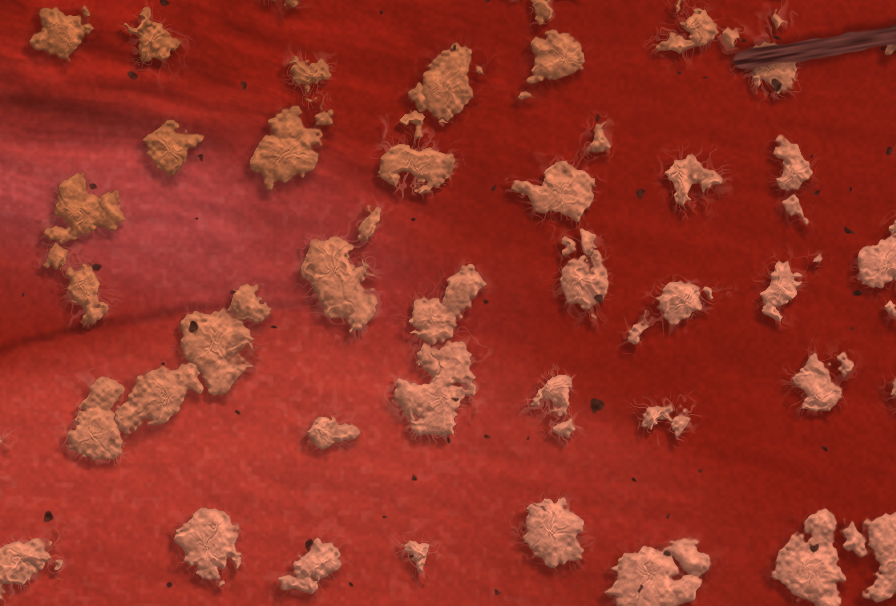
Write a Shadertoy shader that draws this texture.

```glsl
// Draws red mushroom cap skin strewn with pale fuzzy warts, crumbs and a twig.

float hash(vec2 p) {
    vec3 q = fract(p.xyx * .1031);
    q += dot(q, q.yzx + 33.33);
    return fract((q.x + q.y) * q.z);
}

vec2 hash2(vec2 p) { return vec2(hash(p), hash(p + 71.7)); }

float noise(vec2 p) {
    vec2 i = floor(p), f = fract(p);
    f = f * f * (3. - 2. * f);
    return mix(mix(hash(i), hash(i + vec2(1, 0)), f.x),
               mix(hash(i + vec2(0, 1)), hash(i + vec2(1, 1)), f.x), f.y);
}

vec2 wobble(vec2 p) { return vec2(noise(p), noise(p + 40.)) - .5; }

float fbm(vec2 p) {
    float sum = 0., amp = .5;
    for (int i = 0; i < 4; i++) {
        sum += amp * noise(p);
        p = mat2(1.6, 1.2, -1.2, 1.6) * p + 7.;
        amp *= .5;
    }
    return sum;
}

float smoothMin(float a, float b, float k) {
    float h = max(k - abs(a - b), 0.) / k;
    return min(a, b) - h * h * k * .25;
}

// Nearest wart: x = distance, yz = offset from its centre, w = seed
vec4 warts(vec2 p) {
    vec2 w = p + .03 * wobble(p * 14.) + .02 * wobble(p * 45.) + .009 * wobble(p * 130.);
    vec4 nearest = vec4(1);
    for (int j = -1; j <= 1; j++)
    for (int i = -1; i <= 1; i++) {
        vec2 id = floor(w / .2) + vec2(i, j);
        vec2 q = w - .2 * (id + .5 + .6 * (hash2(id) - .5));
        if (length(q) > .2) continue;
        float seed = hash(id + 5.), size = mix(.025, .068, hash(id + 9.3));
        float d = length(q * vec2(1, mix(.8, 1.25, seed))) - size * .9;
        for (int k = 1; k <= 3; k++) {
            vec2 key = id * 3.7 + float(k) * 13.1;
            vec2 lobe = size * 2.7 * (hash2(key) - .5);
            d = smoothMin(d, length(q - lobe) - size * mix(.2, .6, hash(key + 2.)), .01);
        }
        // Ragged warts are eaten away in patches
        d += .09 * seed * max(0., noise(w * 36. + seed * 9.) - .5);
        if (d < nearest.x) nearest = vec4(d, q, seed);
    }
    return nearest;
}

float relief(vec2 p) {
    vec4 wart = warts(p);
    vec2 dir = wart.yz / (length(wart.yz) + .004);
    return .024 * sqrt(clamp(-wart.x / .03, 0., 1.)) + .012 * fbm(p * 42.)
         + .004 * noise(dir * 5. + wart.w * 30.);
}

vec3 capSkin(vec2 p) {
    float drift = fbm(p * 4.) - .47;
    float fold = .41 + .35 * p.x - .4 * p.x * p.x + .05 * drift;
    float upperFold = .83 - .1 * p.x + .06 * drift;
    float left = smoothstep(1.15, .25, p.x + .4 * drift);

    // Deep red, with a pink bloom above the fold and coral below it
    float bloom = exp(-pow((p.y - .71 + .27 * p.x + .15 * drift) / .15, 2.)) * left;
    float coral = smoothstep(.02, -.1, p.y - fold) * smoothstep(1.4, .65, p.x + .5 * drift);
    vec3 col = mix(vec3(.52, .11, .065), vec3(.65, .25, .235), bloom);
    col = mix(col, vec3(.69, .23, .18), coral * (.65 + .35 * smoothstep(-.05, .3, p.y)));

    // Creases, long wrinkles and fine grain
    float crease = smoothstep(.016, 0., abs(p.y - fold)) * smoothstep(.75, .4, p.x);
    crease += smoothstep(.03, 0., abs(p.y - upperFold)) * smoothstep(.6, .1, p.x);
    float wrinkle = fbm(vec2(p.x * 8. + p.y * 5., p.y * 40. + p.x * 9.) + 3. * drift) - .47;
    float streak = noise(vec2(p.x * 90. + p.y * 60., p.y * 25. - p.x * 30.)) - .5;
    col *= 1. - .2 * crease;
    col *= 1. + wrinkle * mix(.18, .75, left * smoothstep(.45, .95, p.y));
    col *= 1. + .05 * streak + .1 * (noise(p * 150.) - .5);
    return col + vec3(.03, .035, .035) * smoothstep(.6, .9, noise(p * 85.)) * (bloom + coral);
}

void mainImage(out vec4 fragColor, in vec2 fragCoord) {
    vec2 p = fragCoord / iResolution.y;
    vec4 wart = warts(p);
    float d = wart.x;
    vec3 col = capSkin(p);

    // Soft shadow to the lower left
    float shadow = warts(p + vec2(.008, .013)).x;
    col *= 1. - .3 * smoothstep(.018, -.008, shadow);

    // Wispy fibres around the ragged warts
    vec2 dir = wart.yz / (length(wart.yz) + .001);
    float hair = smoothstep(.5, .85, noise(dir * 13. + wart.w * 50. + 2. * wobble(p * 30.)));
    float web = smoothstep(.8, 1., 1. - abs(2. * noise(p * 60. + 2. * wobble(p * 25.)) - 1.));
    float fuzz = max(hair, web) * smoothstep(.03, 0., d) * wart.w;
    col = mix(col, vec3(.75, .42, .36), .55 * fuzz);

    // Wart bodies: tan at the upper left, paler toward the lower right
    vec2 e = vec2(.003, 0);
    vec2 slope = (vec2(relief(p + e), relief(p + e.yx)) - relief(p)) / e.x;
    float light = clamp(dot(slope, -vec2(.4, .9)), -1., 1.);
    float pale = smoothstep(-.8, .2, .5 * p.x - p.y);
    vec3 body = mix(vec3(.64, .36, .22), vec3(.76, .46, .36), pale);
    body *= (1. + .24 * light) * mix(.85, 1.03, smoothstep(0., .018, -d));
    body *= .92 + .16 * noise(p * 120.);
    col = mix(col, body, smoothstep(.003, -.003, d));

    // Dark crumbs of soil
    vec2 cell = floor(p / .06);
    vec2 crumb = p - .06 * (cell + .3 + .4 * hash2(cell + 3.)) + .01 * wobble(p * 90.);
    float radius = mix(.003, .011, pow(hash(cell + 8.), 3.));
    float speck = smoothstep(.002, -.002, length(crumb) - radius) * step(.87, hash(cell + 17.));
    col = mix(col, vec3(.24, .12, .09) * (.6 + .8 * noise(p * 140.)), speck * .9);

    // Twig at the upper right
    vec2 axis = normalize(vec2(.27, .045)), t = p - vec2(1.225, .9);
    vec2 along = vec2(dot(t, axis), dot(t, vec2(-axis.y, axis.x)));
    float twig = length(vec2(min(along.x, 0.), along.y)) - .018 + .006 * noise(p * 50.);
    float bark = noise(vec2(along.x * 25., along.y * 260.));
    col *= 1. - .3 * smoothstep(.02, 0., twig);
    col = mix(col, mix(vec3(.2, .08, .07), vec3(.45, .24, .21), bark), smoothstep(.003, -.002, twig));

    fragColor = vec4(col, 1);
}
```
